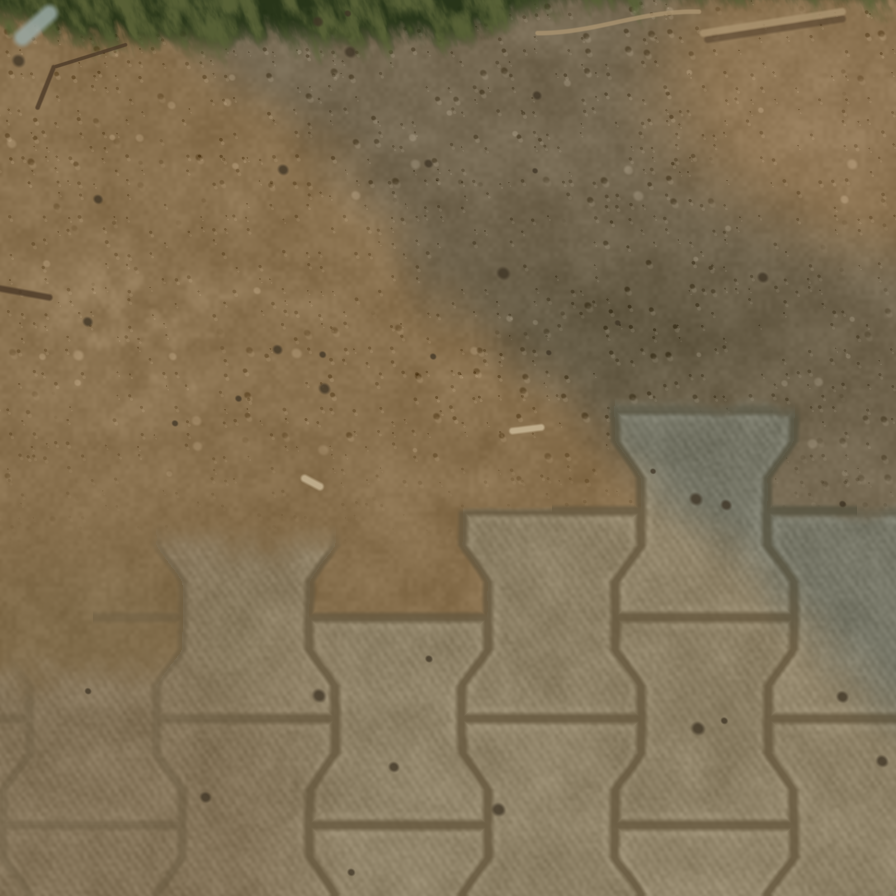
Write a three.js fragment shader that draws this texture.

```glsl
varying vec2 vUv;

const float PITCH = 0.1706;
const float BLOCK_H = 0.232;
const float FIRST_EDGE = 0.0185;

float hash(vec2 p) {
  vec3 q = fract(vec3(p.xyx) * 0.1031);
  q += dot(q, q.yzx + 33.33);
  return fract((q.x + q.y) * q.z);
}

float noise(vec2 p) {
  vec2 i = floor(p), f = fract(p);
  f = f * f * (3.0 - 2.0 * f);
  return mix(mix(hash(i), hash(i + vec2(1, 0)), f.x),
             mix(hash(i + vec2(0, 1)), hash(i + vec2(1, 1)), f.x), f.y);
}

float fbm(vec2 p) {
  float sum = 0.0, amp = 0.5;
  for (int i = 0; i < 4; i++) {
    sum += amp * noise(p);
    p = p * 2.03 + 17.3;
    amp *= 0.5;
  }
  return sum;
}

float glow(vec2 p, vec2 center, vec2 radius) {
  vec2 q = (p - center) / radius;
  return exp(-dot(q, q));
}

float stroke(vec2 p, vec2 a, vec2 b, float width) {
  vec2 ab = b - a;
  float t = clamp(dot(p - a, ab) / dot(ab, ab), 0.0, 1.0);
  return 1.0 - smoothstep(width * 0.5, width * 1.5, length(p - a - ab * t));
}

// One jittered fleck per occupied cell
float flecks(vec2 p, float scale, float density, float seed) {
  vec2 g = p * scale, id = floor(g) + seed;
  vec2 jitter = 0.3 + 0.4 * vec2(hash(id), hash(id + 41.7));
  vec2 d = fract(g) - jitter;
  d = vec2(d.x + 0.4 * d.y, d.y - 0.3 * d.x);
  float r = mix(0.1, 0.24, hash(id + 9.1));
  return step(hash(id + 73.0), density) * (1.0 - smoothstep(r * 0.4, r, length(d)));
}

// Relief of small pits: dark hollow with a lit lower rim
float pits(vec2 p, float scale, float density) {
  return 0.5 * flecks(p + vec2(-0.002, 0.004), scale, density, 5.0)
       - flecks(p, scale, density, 5.0);
}

float columnTop(float c) {
  if (c < 0.5) return 0.245;
  if (c < 1.5) return 0.395;
  if (c < 2.5) return 0.311;
  if (c < 3.5) return 0.432;
  return c < 4.5 ? 0.545 : 0.428;
}

float paved(float c, float y, float rough) {
  float soft = c < 1.5 ? 0.035 : (c > 3.5 ? 0.012 : 0.004);
  float top = columnTop(c) + (rough - 0.5) * soft * 1.6;
  return 1.0 - smoothstep(top - soft, top + soft, y);
}

vec3 soil(vec2 p, float shade, float rough) {
  vec3 col = mix(vec3(0.535, 0.44, 0.305), vec3(0.49, 0.41, 0.28), glow(p, vec2(0.1, 0.29), vec2(0.25, 0.1)));
  col = mix(col, vec3(0.58, 0.48, 0.35), 0.8 * glow(p, vec2(0.93, 0.86), vec2(0.17, 0.13)));
  col = mix(col, vec3(0.455, 0.405, 0.315), shade);
  col = mix(col, vec3(0.36, 0.325, 0.24), 0.75 * shade * glow(p, vec2(0.69, 0.62), vec2(0.22, 0.11)));
  col += 0.06 * smoothstep(0.5, 0.75, fbm(p * 22.0)) * glow(p, vec2(0.17, 0.64), vec2(0.18, 0.16));
  float open = smoothstep(0.36, 0.55, p.y);
  col += (rough - 0.47) * 0.10 + (noise(p * 190.0) - 0.5) * 0.035;
  float clump = smoothstep(0.3, 0.65, noise(p * 7.0));
  col += pits(p, 42.0, 0.32) * 0.12 * open * clump;
  col += pits(p + 0.37, 75.0, 0.25) * 0.09 * open;
  col += flecks(p, 29.0, 0.09, 21.0) * 0.09 * open;
  return col;
}

vec3 paver(vec2 p, float c, float row, float shade, float rough) {
  vec3 col = mix(vec3(0.505, 0.44, 0.335), vec3(0.56, 0.51, 0.405), smoothstep(0.25, 0.43, p.x));
  col = mix(col, vec3(0.53, 0.48, 0.37), 0.7 * glow(p, vec2(0.27, 0.29), vec2(0.07, 0.1)));
  col = mix(col, vec3(0.445, 0.45, 0.395), shade * 0.9);
  col += (hash(vec2(c + 3.0, row + 8.0)) - 0.5) * 0.025 + (rough - 0.47) * 0.1;
  col += 0.013 * cos((p.x * 95.0 + p.y * 65.0) * 6.2832);
  return col + (noise(p * 230.0) - 0.5) * 0.04;
}

void main() {
  vec2 p = vUv;
  float rough = fbm(p * 26.0);

  // Diagonal shadow, open at the upper right
  float wobble = (fbm(p * 6.0) - 0.47) * 0.12;
  float shade = smoothstep(-0.05, 0.07, p.y - 1.14 + 0.93 * p.x + wobble);
  shade *= smoothstep(0.65, 1.15, length((p - vec2(1.0, 0.92)) / vec2(0.29, 0.22)) + wobble);

  // Interlocking columns with zigzag sides
  float wave = clamp(1.9 * cos(6.2832 * (p.y - 0.197) / BLOCK_H), -1.0, 1.0);
  float k = floor((p.x - FIRST_EDGE) / PITCH + 0.5);
  float side = mod(k, 2.0) * 2.0 - 1.0;
  float dx = p.x - FIRST_EDGE - k * PITCH + side * wave * 0.0145;
  dx += (rough - 0.47) * 0.004;
  float c = dx > 0.0 ? k : k - 1.0;
  float other = dx > 0.0 ? k - 1.0 : k;
  float jointY = mod(c, 2.0) > 0.5 ? 0.198 : 0.079;
  float rowPos = (p.y - jointY) / BLOCK_H;
  float dy = (fract(rowPos + 0.5) - 0.5) * BLOCK_H;
  float cover = paved(c, p.y, rough);
  float nearCover = max(cover, paved(other, p.y, rough));

  vec3 col = mix(soil(p, shade, rough), paver(p, c, floor(rowPos), shade, rough), cover);
  float gap = min(abs(dx), abs(dy));
  float joint = 1.0 - smoothstep(0.002, 0.0085, gap);
  float strength = mix(0.4, 0.8, smoothstep(0.12, 0.4, p.x)) * nearCover;
  col = mix(col, mix(vec3(0.40, 0.345, 0.245), vec3(0.34, 0.325, 0.25), shade), joint * strength);
  float rim = smoothstep(0.006, 0.010, gap) * (1.0 - smoothstep(0.010, 0.017, gap));
  col += 0.025 * rim * cover * smoothstep(0.1, 0.4, p.x);

  // Grass verge
  float blades = fbm(vec2(p.x * 65.0 + p.y * 20.0, p.y * 32.0));
  float verge = 0.952 + 0.05 * smoothstep(0.48, 0.66, p.x) + 0.025 * (1.0 - smoothstep(0.0, 0.1, p.x));
  float grass = smoothstep(-0.018, 0.018, p.y - verge + (blades - 0.47) * 0.06);
  vec3 green = mix(vec3(0.13, 0.19, 0.08), vec3(0.33, 0.37, 0.2), smoothstep(0.25, 0.72, blades));
  col = mix(col, green, grass * 0.92);

  // Twigs, litter and pale chips
  vec3 straw = vec3(0.67, 0.58, 0.44), bark = vec3(0.29, 0.22, 0.15);
  float curve = p.y + 0.012 * cos((p.x - 0.6) * 18.0);
  float twig = stroke(vec2(p.x, curve), vec2(0.6, 0.975), vec2(0.78, 0.975), 0.0025);
  twig = max(twig, stroke(p, vec2(0.785, 0.963), vec2(0.94, 0.987), 0.004));
  col = mix(col, bark, 0.5 * stroke(p, vec2(0.79, 0.956), vec2(0.94, 0.979), 0.004));
  col = mix(col, straw, twig * 0.8);
  float stick = stroke(p, vec2(0.0, 0.678), vec2(0.055, 0.668), 0.0035);
  stick = max(stick, stroke(p, vec2(0.042, 0.88), vec2(0.06, 0.925), 0.0025));
  stick = max(stick, stroke(p, vec2(0.06, 0.925), vec2(0.14, 0.95), 0.002));
  col = mix(col, bark, stick * 0.8);
  col = mix(col, vec3(0.6, 0.66, 0.64), 0.85 * stroke(p, vec2(0.025, 0.958), vec2(0.055, 0.985), 0.009));
  float chip = stroke(p, vec2(0.572, 0.519), vec2(0.604, 0.523), 0.0035);
  chip = max(chip, stroke(p, vec2(0.34, 0.466), vec2(0.357, 0.457), 0.004));
  col = mix(col, vec3(0.77, 0.70, 0.57), chip * 0.9);

  // Sparse dark grit
  col = mix(col, vec3(0.24, 0.2, 0.14), 0.75 * flecks(p, 24.0, 0.06, 57.0));
  gl_FragColor = vec4(clamp(col, 0.0, 1.0), 1.0);
}
```
